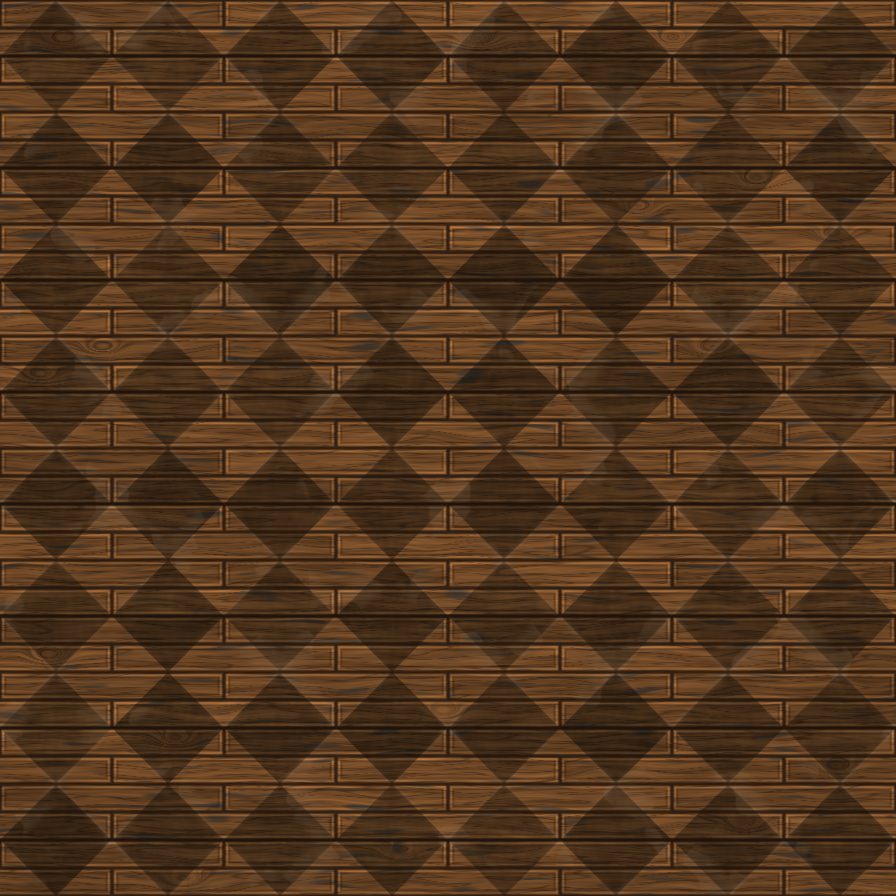
Give the GLSL for this texture, as a three.js fragment shader.

```glsl
// Brown plank floor in running bond, overlaid with worn dark diamonds
varying vec2 vUv;

float hash(vec2 p) {
  return fract(sin(dot(p, vec2(127.1, 311.7))) * 43758.55);
}

vec2 gradientAt(vec2 cell) {
  float angle = 6.2832 * hash(cell);
  return vec2(cos(angle), sin(angle));
}

// Gradient noise, roughly -0.7 to 0.7
float noise(vec2 p) {
  vec2 i = floor(p), f = fract(p);
  vec2 u = f * f * f * (f * (f * 6.0 - 15.0) + 10.0);
  float a = dot(gradientAt(i), f);
  float b = dot(gradientAt(i + vec2(1.0, 0.0)), f - vec2(1.0, 0.0));
  float c = dot(gradientAt(i + vec2(0.0, 1.0)), f - vec2(0.0, 1.0));
  float d = dot(gradientAt(i + 1.0), f - 1.0);
  return mix(mix(a, b, u.x), mix(c, d, u.x), u.y);
}

// Wood of one plank; local is measured from the plank centre
vec3 wood(vec2 local, vec2 id) {
  float seed = hash(id);
  vec2 p = local + vec2(seed * 7.0, hash(id + 31.0) * 5.0);

  // Occasional knot pushes the grain into rings
  vec2 knot = (local - vec2((hash(id + 5.0) - 0.5) * 0.18, 0.003)) * vec2(1.0, 2.2);
  float knotPull = step(0.9, hash(id + 17.0)) * exp(-dot(knot, knot) * 2800.0);
  p.y += 0.007 * noise(p * vec2(13.0, 34.0)) + 0.022 * knotPull;

  float broad = noise(p * vec2(9.0, 150.0));
  float streak = noise(p * vec2(16.0, 330.0) + 40.0);
  float fiber = noise(p * vec2(45.0, 620.0) + 80.0);
  float grain = 0.58 + 0.5 * broad + 0.36 * streak + 0.2 * fiber;
  vec3 color = mix(vec3(0.27, 0.17, 0.09), vec3(0.53, 0.345, 0.185), clamp(grain, 0.0, 1.1));

  // Thin dark veins and cool blue-grey stains
  float vein = 1.0 - smoothstep(0.0, 0.07, abs(broad + 0.12));
  color *= 1.0 - 0.22 * vein;
  float stain = smoothstep(0.3, 0.5, noise(p * vec2(14.0, 125.0) + 150.0));
  color = mix(color, vec3(0.2, 0.19, 0.18), 0.65 * stain);
  return color * (0.9 + 0.2 * seed);
}

void main() {
  // Planks: 4 across and 32 down, alternate rows shifted by half
  float row = floor(vUv.y * 32.0);
  float across = vUv.x * 4.0 + 0.5 * (1.0 - mod(row, 2.0));
  vec2 id = vec2(floor(across), row);
  vec2 local = (vec2(fract(across), fract(vUv.y * 32.0)) - 0.5) / vec2(4.0, 32.0);
  vec3 color = wood(local, id);

  // Diamonds: 8 by 8, touching at their points
  vec2 tile = floor(vUv * 8.0);
  vec2 q = abs(fract(vUv * 8.0) - 0.5);
  float inset = 0.5 - q.x - q.y;
  float inside = smoothstep(-0.01, 0.01, inset);
  float mottling = 0.08 * noise(vUv * 45.0) + 0.05 * noise(vUv * vec2(150.0, 90.0));
  float shade = 0.58 + 0.1 * hash(tile + 9.0) + mottling;
  color *= mix(vec3(1.0), shade * vec3(1.0, 1.02, 1.03), inside);

  // Pale rubbed edges, strongest at the points, and hazy patches beside them
  float towardPoint = smoothstep(0.1, 0.5, abs(q.x - q.y));
  float rubbed = smoothstep(-0.25, 0.4, noise(vUv * 19.0 + 60.0));
  float rim = exp(-abs(inset) * 38.0) * rubbed * (0.13 + 0.3 * towardPoint);
  float cloud = noise(vUv * 13.0 + 12.0) + 0.25 * noise(vUv * 40.0);
  float patchHaze = smoothstep(0.22, 0.26, cloud) * (1.0 - smoothstep(0.1, 0.24, abs(inset)));
  color = mix(color, vec3(0.55, 0.44, 0.33), min(rim + 0.17 * patchHaze, 0.5));

  // Rounded bevel: dark gap, lit lip, then a soft inner groove
  vec2 corner = abs(local) - vec2(0.125, 0.015625) + 0.003;
  float depth = 0.003 - length(max(corner, 0.0)) - min(max(corner.x, corner.y), 0.0);
  float lip = exp(-pow((depth - 0.0036) / 0.0011, 2.0));
  float groove = exp(-pow((depth - 0.0062) / 0.0011, 2.0));
  float gap = 1.0 - smoothstep(0.0008, 0.0027, depth);
  float lit = local.y > 0.0 ? 0.34 : 0.22;
  color *= 1.0 + lit * lip - 0.2 * groove;

  // Gaps across the middle of each diamond are deeper
  float deep = 1.0 - smoothstep(0.01, 0.03, q.y);
  color = mix(color, vec3(0.11, 0.07, 0.04), gap * mix(0.72, 0.92, deep));

  gl_FragColor = vec4(color, 1.0);
}
```
